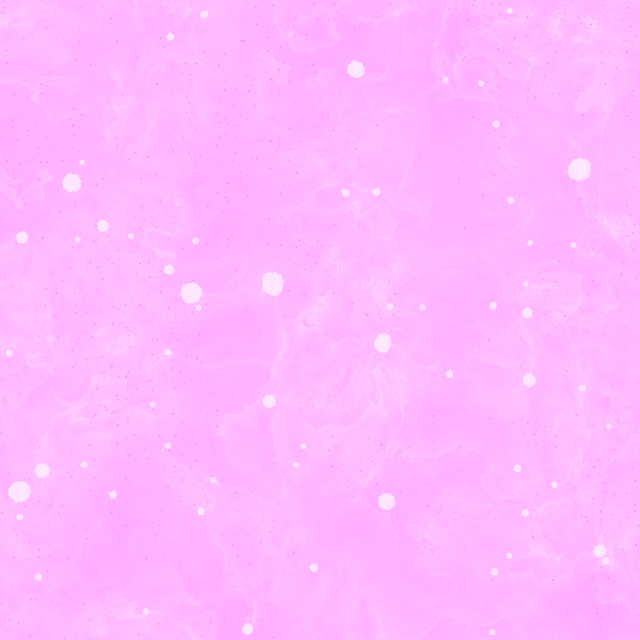
Reproduce this texture procedurally as a WebGL 2 fragment shader.

```glsl
#version 300 es
precision highp float;
// Pink watercolour paper with torn pale veins, white droplets and fine specks.
uniform vec2 u_resolution;
out vec4 fragColor;

vec3 hash3(vec2 p) {
    vec3 q = fract(vec3(p.xyx) * vec3(0.1031, 0.1030, 0.0973));
    q += dot(q, q.yxz + 33.33);
    return fract((q.xxy + q.yzz) * q.zyx);
}

float noise(vec2 p) {
    vec2 cell = floor(p), f = fract(p);
    f = f * f * f * (f * (f * 6.0 - 15.0) + 10.0);
    float low = mix(hash3(cell).x, hash3(cell + vec2(1, 0)).x, f.x);
    float high = mix(hash3(cell + vec2(0, 1)).x, hash3(cell + vec2(1, 1)).x, f.x);
    return mix(low, high, f.y);
}

float fbm(vec2 p) {
    float sum = 0.0, amplitude = 0.5;
    for (int i = 0; i < 6; i++) {
        sum += amplitude * noise(p);
        p = mat2(1.6, 1.2, -1.2, 1.6) * p + 17.3;
        amplitude *= 0.5;
    }
    return sum;
}

// Sharp on the side where s turns positive, fading out beyond it.
float tornEdge(float s, float fade) {
    float w = max(0.7 * fwidth(s), 0.0005);
    return smoothstep(-w, w, s) * exp(-max(s, 0.0) / fade);
}

// Coverage of round, slightly ragged dots, at most one per grid cell.
float scatter(vec2 p, float cells, float chance, float radius, float seed) {
    vec2 cell = floor(p * cells);
    vec3 place = hash3(cell + seed);
    vec3 kind = hash3(cell + seed + 71.7);
    float r = radius * mix(0.65, 1.0, kind.y);
    vec2 centre = (cell + 0.5 + (place.xy - 0.5) * (1.0 - 2.8 * radius * cells)) / cells;
    float d = length(p - centre) - r;
    d += r * (0.22 * (noise(p / r * 0.9 + seed) - 0.5) + 0.2 * (noise(p * 300.0) - 0.5));
    float px = 0.8 / min(u_resolution.x, u_resolution.y);
    return step(kind.x, chance) * (1.0 - smoothstep(-px, px, d));
}

void main() {
    vec2 p = gl_FragCoord.xy / min(u_resolution.x, u_resolution.y);

    // Broad wash, bent by slow noise
    vec2 bend = vec2(fbm(p * 5.0 + 3.1), fbm(p * 5.0 + 41.7)) - 0.5;
    vec2 q = p + 0.16 * bend;
    float wash = fbm(q * 5.5 + 9.0);
    float green = 0.713 + 0.11 * (wash - 0.5);

    // Pale torn veins and darker dried rims
    for (int i = 0; i < 4; i++) {
        float layer = float(i);
        float n = fbm(q * (4.0 + 2.0 * layer) + 23.0 * layer + 60.0);
        float mask = smoothstep(0.42, 0.62, fbm(p * 5.5 + 31.0 * layer + 5.0));
        green += 0.055 * mask * tornEdge(n - 0.5, 0.03);
        green += 0.020 * mask * tornEdge(n - 0.5, 0.004);
        green -= 0.020 * tornEdge(0.45 - n, 0.010);
        green -= 0.014 * tornEdge(n - 0.59, 0.008);
    }

    // Mottled paper grain with crisp flakes, strongest where the wash is pale
    float pale = smoothstep(0.42, 0.62, wash);
    float grain = fbm(q * 42.0 + 80.0) - 0.5;
    float tooth = noise(p * 230.0) - 0.5;
    green += grain * mix(0.035, 0.085, pale) + tooth * mix(0.003, 0.012, pale);
    green += 0.018 * pale * tornEdge(fbm(q * 17.0 + 33.0) - 0.53, 0.06);
    vec3 colour = vec3(1.0, clamp(green, 0.655, 0.81), 1.0);

    // Tiny magenta specks, gathered in loose drifts
    float drift = smoothstep(0.38, 0.62, fbm(p * 5.0 + 120.0));
    float specks = scatter(p, 58.0, 0.45 * drift, 0.0013, 7.0);
    colour = mix(colour, vec3(0.93, 0.46, 0.95), 0.65 * specks);

    // White droplets in three sizes
    float drops = scatter(p, 6.0, 0.2, 0.020, 13.0);
    drops = max(drops, scatter(p, 9.0, 0.15, 0.0115, 29.0));
    drops = max(drops, scatter(p, 14.0, 0.3, 0.0062, 53.0));
    colour = mix(colour, vec3(1.0, 0.9, 1.0), drops);

    fragColor = vec4(colour, 1.0);
}
```
